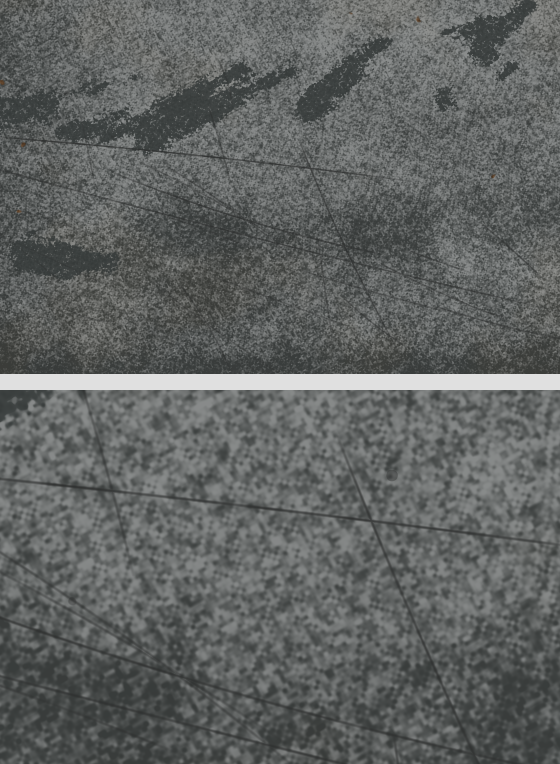
Top: the whole. Bottom: its middle third, enlarged.
Reproduce this texture procedurally as a Shadertoy shader.

```glsl
// Worn grey metal sheet: fine pale flakes over a dark ground, with ragged
// slanting stains, soft dark bands, long thin scratches and rust specks.
// Grain comes from layered value noise, marks from distances to segments.

const vec3 GROUND = vec3(0.226, 0.240, 0.236);
const vec3 FLAKE = vec3(0.522, 0.532, 0.530);
const vec3 STAIN = vec3(0.228, 0.246, 0.243);
const vec3 SCRATCH = vec3(0.175, 0.180, 0.178);
const vec3 RUST = vec3(0.36, 0.22, 0.10);

float hash(vec2 p) {
    return fract(sin(dot(p, vec2(127.1, 311.7))) * 43758.5453);
}

vec2 rotate(vec2 p, float angle) {
    float c = cos(angle), s = sin(angle);
    return vec2(c * p.x + s * p.y, c * p.y - s * p.x);
}

float noise(vec2 p) {
    vec2 i = floor(p), f = fract(p);
    f = f * f * (3.0 - 2.0 * f);
    float low = mix(hash(i), hash(i + vec2(1, 0)), f.x);
    float high = mix(hash(i + vec2(0, 1)), hash(i + vec2(1, 1)), f.x);
    return mix(low, high, f.y);
}

float fbm(vec2 p) {
    float sum = 0.0, amp = 0.5;
    for (int i = 0; i < 5; i++) {
        sum += amp * noise(p);
        p = rotate(p, 0.64) * 2.0 + 7.3;
        amp *= 0.5;
    }
    return sum;
}

// Three turned layers of fine noise, free of a visible grid
float flakeGrain(vec2 p) {
    float fine = noise(rotate(p, 0.5) * 270.0);
    float middle = noise(rotate(p, 1.1) * 165.0 + 3.0);
    float coarse = noise(rotate(p, 0.25) * 75.0 + 9.0);
    return 0.5 * fine + 0.32 * middle + 0.18 * coarse;
}

// Distance to a stroke whose radius runs from ra to rb
float stroke(vec2 p, vec2 a, vec2 b, float ra, float rb) {
    vec2 pa = p - a, ba = b - a;
    float h = clamp(dot(pa, ba) / dot(ba, ba), 0.0, 1.0);
    return length(pa - ba * h) - mix(ra, rb, h);
}

// Opacity of a thin bowed line that breaks up along its length
float scratch(vec2 p, vec2 a, vec2 b, float bend, float strength, float px) {
    vec2 pa = p - a, ba = b - a;
    float h = clamp(dot(pa, ba) / dot(ba, ba), 0.0, 1.0);
    vec2 normal = normalize(vec2(-ba.y, ba.x));
    float d = length(pa - ba * h - normal * bend * 4.0 * h * (1.0 - h));
    float wear = 0.55 + 0.45 * noise(p * 38.0 + a * 50.0);
    float ends = smoothstep(0.0, 0.06, h) * (1.0 - smoothstep(0.8, 1.0, h));
    return strength * wear * mix(0.3, 1.0, ends) * (1.0 - smoothstep(0.0, 0.0013 + px, d));
}

float stainDistance(vec2 p) {
    float d = stroke(p, vec2(0.0, 0.70), vec2(0.14, 0.715), 0.045, 0.03);
    d = min(d, stroke(p, vec2(0.18, 0.645), vec2(0.36, 0.665), 0.025, 0.035));
    d = min(d, stroke(p, vec2(0.40, 0.65), vec2(0.78, 0.805), 0.055, 0.007));
    d = min(d, stroke(p, vec2(0.44, 0.68), vec2(0.64, 0.815), 0.05, 0.01));
    d = min(d, stroke(p, vec2(0.14, 0.735), vec2(0.36, 0.797), 0.004, 0.004));
    d = min(d, stroke(p, vec2(0.825, 0.72), vec2(1.02, 0.885), 0.042, 0.012));
    d = min(d, stroke(p, vec2(1.29, 0.87), vec2(1.41, 0.98), 0.035, 0.02));
    d = min(d, stroke(p, vec2(1.20, 0.915), vec2(1.34, 0.925), 0.006, 0.03));
    d = min(d, stroke(p, vec2(1.19, 0.74), vec2(1.21, 0.77), 0.022, 0.01));
    d = min(d, stroke(p, vec2(1.35, 0.80), vec2(1.37, 0.82), 0.014, 0.01));
    return min(d, stroke(p, vec2(0.08, 0.315), vec2(0.29, 0.30), 0.048, 0.032));
}

float softBands(vec2 p) {
    float d = stroke(p, vec2(0.36, 0.365), vec2(0.62, 0.365), 0.03, 0.03);
    d = min(d, stroke(p, vec2(0.98, 0.375), vec2(1.5, 0.41), 0.015, 0.03));
    d = min(d, stroke(p, vec2(0.25, 0.30), vec2(0.55, 0.24), 0.02, 0.0));
    d = min(d, stroke(p, vec2(0.0, 0.0), vec2(1.5, 0.0), 0.02, 0.03));
    d = min(d, stroke(p, vec2(1.06, 0.03), vec2(1.24, 0.035), 0.02, 0.02));
    return 1.0 - smoothstep(-0.03, 0.09, d + 0.14 * (fbm(p * 9.0) - 0.48));
}

float mainScratches(vec2 p, float px) {
    float s = scratch(p, vec2(0.0, 0.633), vec2(1.10, 0.515), 0.008, 0.95, px);
    s = max(s, scratch(p, vec2(-0.05, 0.56), vec2(1.55, 0.155), -0.01, 0.8, px));
    s = max(s, scratch(p, vec2(0.30, 0.54), vec2(1.05, 0.315), -0.02, 0.8, px));
    s = max(s, scratch(p, vec2(0.80, 0.625), vec2(1.06, 0.07), -0.01, 0.85, px));
    s = max(s, scratch(p, vec2(0.85, 0.36), vec2(0.89, 0.08), 0.0, 0.6, px));
    s = max(s, scratch(p, vec2(0.48, 0.24), vec2(0.62, 0.0), 0.01, 0.7, px));
    return max(s, scratch(p, vec2(0.57, 0.26), vec2(0.95, 0.12), 0.0, 0.55, px));
}

// Random fainter lines, mostly falling to the right in the lower left
float fineScratches(vec2 p, float px) {
    float s = 0.0;
    for (int i = 0; i < 20; i++) {
        float k = float(i);
        vec2 r = vec2(hash(vec2(k, 1.7)), hash(vec2(k, 5.3)));
        vec2 a = vec2(1.4 * r.x * r.x - 0.08, 0.1 + 0.5 * r.y);
        float angle = -mix(0.1, 0.85, hash(vec2(k, 9.1)));
        if (i % 6 == 0) { angle = -1.5 + 0.3 * r.x; a.y += 0.3; }
        vec2 b = a + rotate(vec2(mix(0.12, 0.45, hash(vec2(k, 3.9))), 0.0), -angle);
        s = max(s, scratch(p, a, b, 0.02 * (r.y - 0.5), 0.3 + 0.4 * r.x, px));
    }
    return s;
}

// Opacity of small ragged dots; seed picks the set
float specks(vec2 p, float seed, float size, float px) {
    float s = 0.0;
    for (int i = 0; i < 6; i++) {
        vec2 c = vec2(1.4 * hash(vec2(i, seed)), 0.4 + 0.58 * hash(vec2(seed, i)));
        float d = length(p - c) + 0.008 * (noise(p * 120.0) - 0.5);
        float r = size * mix(0.4, 1.0, hash(c));
        s = max(s, 1.0 - smoothstep(r - px, r + px, d));
    }
    return s;
}

void mainImage(out vec4 fragColor, in vec2 fragCoord) {
    float px = 1.0 / iResolution.y;
    vec2 p = fragCoord * px;

    // Flaked surface, its cover varying in broad clouds
    float cloud = fbm(p * 3.2 + 4.0) - 0.48, patches = fbm(p * 17.0) - 0.48;
    float grain = flakeGrain(p);
    float pale = 1.0 - smoothstep(0.0, 0.04, stroke(p, vec2(0.8, 0.45), vec2(0.95, 0.51), 0.0, 0.0));
    float cover = 0.34 * cloud + 0.30 * patches + 0.10 * (p.y - 0.35);
    cover += 0.07 * pale - 0.22 * softBands(p);
    cover -= 0.12 * (1.0 - smoothstep(0.0, 0.3, length(p - vec2(0.0, 0.95))));
    vec3 color = mix(GROUND, FLAKE, smoothstep(0.06, 0.93, grain + cover));
    color *= 1.0 + 0.15 * cloud;
    color += vec3(0.010, 0.003, -0.006) * smoothstep(0.45, 0.65, fbm(p * 4.0 + 20.0));

    // Stains with torn, slanting edges and a few surviving flakes
    float streak = noise(rotate(p, 0.6) * vec2(14.0, 75.0)) - 0.5;
    float edge = stainDistance(p) + 0.05 * (fbm(p * 24.0) - 0.48) + 0.02 * streak;
    float stain = 1.0 - smoothstep(-0.006, 0.006 + px, edge + 0.03 * (grain - 0.5));
    stain *= 1.0 - 0.5 * smoothstep(0.62, 0.80, grain + 0.3 * patches);
    color = mix(color, STAIN + 0.05 * (grain - 0.5), 0.93 * stain);

    // Scratches and specks
    color = mix(color, SCRATCH, max(mainScratches(p, px), fineScratches(p, px)));
    color = mix(color, SCRATCH, 0.4 * specks(p, 2.3, 0.007, px));
    color = mix(color, RUST * (0.6 + 0.7 * grain), 0.75 * specks(p, 8.6, 0.006, px));

    fragColor = vec4(color, 1.0);
}
```
